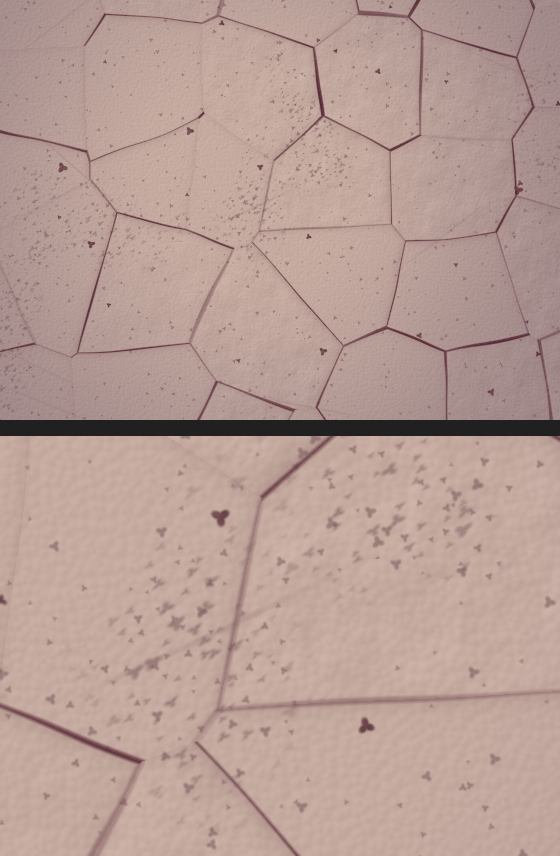
Top, the full canvas; bottom, a detail of the centre.
This texture is drawn by a WebGL 2 fragment shader. Its source:

```glsl
#version 300 es
precision highp float;

uniform vec2 u_resolution;
out vec4 fragColor;

vec2 hash2(vec2 c) {
  vec3 q = fract(c.xyx * vec3(0.1031, 0.1030, 0.0973));
  q += dot(q, q.yzx + 33.33);
  return fract((q.xx + q.yz) * q.zy);
}

// Layered sines, roughly -1 to 1
float waves(vec2 p) {
  float sum = 0.0, amp = 0.5;
  for (int i = 0; i < 4; i++) {
    p = mat2(0.8, 0.6, -0.6, 0.8) * p * 1.7 + 1.3;
    sum += amp * sin(p.x + 1.5 * sin(p.y));
    amp *= 0.6;
  }
  return sum;
}

// Distance to the nearest scattered point
float cellular(vec2 p) {
  float nearest = 2.0;
  for (int y = -1; y <= 1; y++)
    for (int x = -1; x <= 1; x++) {
      vec2 id = floor(p) + vec2(x, y);
      nearest = min(nearest, length(id + hash2(id) - p));
    }
  return nearest;
}

// Scattered pits; share is the chance that a cell holds one
float specks(vec2 p, float share, vec2 radii, float soft) {
  float cover = 0.0;
  for (int y = -1; y <= 1; y++)
    for (int x = -1; x <= 1; x++) {
      vec2 id = floor(p) + vec2(x, y);
      vec2 kind = hash2(id + 71.0);
      vec2 d = p - id - hash2(id);
      float radius = mix(radii.x, radii.y, kind.x * kind.x);
      float ragged = 1.0 + 0.35 * sin(3.0 * atan(d.y, d.x + 1e-5) + 40.0 * kind.x);
      float dist = length(d) - radius * ragged;
      cover = max(cover, step(kind.y, share) * (1.0 - smoothstep(-soft, soft, dist)));
    }
  return cover;
}

// Crystal edges: x dark line, y soft shade, z lit rim, w grain value
vec4 boundaries(vec2 p, float aa) {
  vec2 home = vec2(0.0), a = vec2(9.0);
  for (int y = -1; y <= 1; y++)
    for (int x = -1; x <= 1; x++) {
      vec2 id = floor(p) + vec2(x, y);
      vec2 d = id + 0.08 + 0.84 * hash2(id + 17.0) - p;
      if (dot(d, d) < dot(a, a)) { a = d; home = id; }
    }
  vec3 edge = vec3(0.0);
  for (int y = -2; y <= 2; y++)
    for (int x = -2; x <= 2; x++) {
      if (x == 0 && y == 0) continue;
      vec2 id = home + vec2(x, y);
      vec2 b = id + 0.08 + 0.84 * hash2(id + 17.0) - p;
      vec2 n = normalize(b - a);
      float d = dot(0.5 * (a + b), n);
      vec2 kind = hash2(home + id + 105.0);
      float taper = 0.7 + 0.3 * sin(5.0 * dot(p, vec2(n.y, -n.x)) * sign(n.x + 0.01) + 6.3 * kind.y);
      float strength = smoothstep(0.12, 0.7, kind.x) * (0.6 + 0.4 * taper);
      float width = mix(0.002, 0.019, kind.y * kind.y) * taper;
      float shaded = step(0.0, dot(n, vec2(0.8, 0.6)));
      float line = 1.0 - smoothstep(width - 0.5 * aa, width + aa, d);
      float halo = exp(-max(d, 0.0) / 0.028);
      edge = max(edge, vec3(line * strength, halo * (0.12 + 0.28 * shaded * kind.x),
                            halo * (1.0 - shaded) * 0.6));
    }
  return vec4(edge, hash2(home + 43.0).x);
}

// Thin, faint polishing marks of limited length
float scratches(vec2 p) {
  float cover = 0.0;
  for (int i = 0; i < 8; i++) {
    vec2 r = hash2(vec2(i, 5)), s = hash2(vec2(i, 29));
    float angle = mix(-0.8, 0.9, s.x);
    vec2 d = mat2(cos(angle), -sin(angle), sin(angle), cos(angle)) * (p - r * vec2(1.33, 1.0));
    d.y += 0.5 * (s.y - 0.5) * d.x * d.x;
    float fade = 1.0 - smoothstep(0.04, 0.1 + 0.15 * s.y, abs(d.x));
    cover = max(cover, fade * (1.0 - smoothstep(0.0005, 0.004, abs(d.y))));
  }
  return cover;
}

void main() {
  vec2 p = gl_FragCoord.xy / u_resolution.y;
  float pixel = 1.0 / u_resolution.y;

  // Uneven lamp light, dimmer toward the corners
  float falloff = smoothstep(0.2, 0.88, length(p - vec2(0.6, 0.56)) + 0.03 * waves(p * 1.5));
  vec3 color = mix(vec3(0.772, 0.670, 0.626), vec3(0.630, 0.537, 0.540), falloff);

  // Fine embossed surface, with dimples on some grains
  vec2 bent = p + 0.009 * vec2(waves(p * 3.0), waves(p * 3.0 + 8.0));
  vec4 edge = boundaries(bent * 3.8 + vec2(3.2, 7.4), max(0.010, 3.8 * pixel));
  color += 0.035 * (cellular(p * 130.0) - cellular(p * 130.0 + vec2(0.35, -0.35)));
  float dimple = waves(p * 22.0) - waves(p * 22.0 + vec2(0.18, -0.18));
  color += 0.03 * dimple * smoothstep(0.45, 0.8, edge.w + 0.3 * (p.x - 0.7));

  // Dust gathers in patches, most of all at the lower left
  float corner = 1.0 - smoothstep(0.05, 0.5, length(p * vec2(0.9, 1.3)));
  float patches = smoothstep(0.25, 0.85, waves(p * 3.5 + 2.0) + 0.45 * corner);
  vec2 streak = mat2(0.8, -0.6, 0.6, 0.8) * p;
  color = mix(color, vec3(0.47, 0.34, 0.35), 0.55 * specks(p * 75.0, 0.10 + 0.3 * patches, vec2(0.07, 0.28), 0.13));
  color = mix(color, vec3(0.43, 0.30, 0.32), 0.45 * patches * specks(streak * vec2(60.0, 105.0), 0.4, vec2(0.1, 0.38), 0.22));
  color = mix(color, vec3(0.56, 0.43, 0.43), 0.22 * scratches(p));

  // Relief and dark etched lines
  color += 0.045 * edge.z;
  color = mix(color, vec3(0.53, 0.38, 0.39), edge.y);
  color = mix(color, mix(vec3(0.30, 0.13, 0.18), vec3(0.41, 0.20, 0.24), edge.z), 0.9 * edge.x);

  // Few larger pits
  float pits = specks(p * 9.0 + 4.0, 0.22, vec2(0.03, 0.085), 0.018);
  color = mix(color, vec3(0.36, 0.20, 0.23) + 0.08 * waves(p * 120.0), 0.8 * pits);

  fragColor = vec4(clamp(color, 0.0, 1.0), 1.0);
}
```
